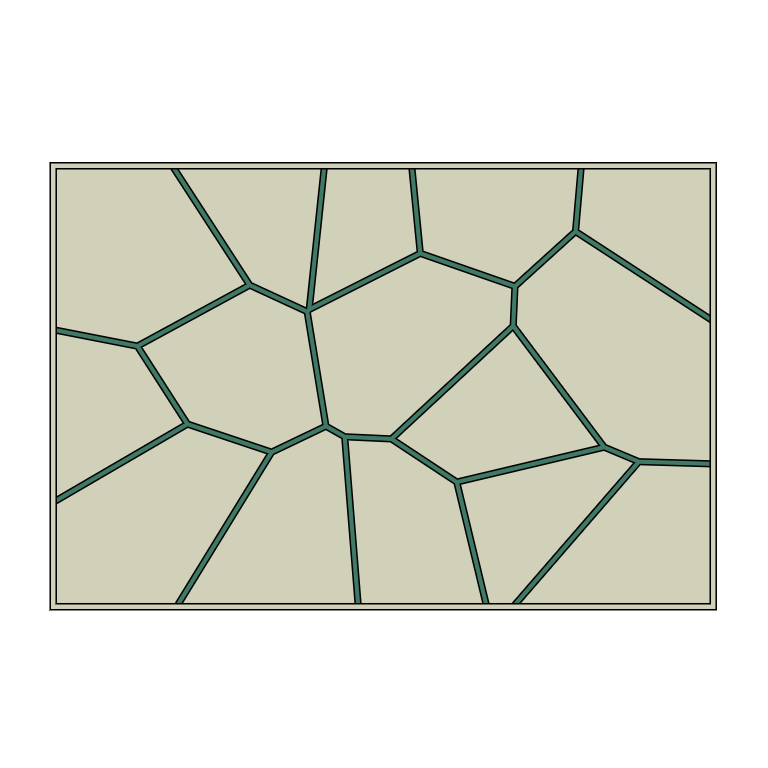
Write a WebGL 2 fragment shader that draws this pattern.

```glsl
#version 300 es
precision highp float;

uniform vec2 u_resolution;
out vec4 fragColor;

// Integer hash giving two values in 0..1
vec2 hash2(uvec2 v) {
    v = v * 1664525u + 1013904223u;
    v.x += v.y * 1664525u;
    v.y += v.x * 1664525u;
    v ^= v >> 16u;
    v.x += v.y * 1664525u;
    v.y += v.x * 1664525u;
    v ^= v >> 16u;
    return vec2(v & 0xffffu) / 65535.0;
}

// Jittered 5 by 3 grid of cell seeds, relative to the panel centre
vec2 cellSeed(int i) {
    ivec2 cell = ivec2(i % 5, i / 5);
    vec2 jitter = 0.1 + 0.8 * hash2(uvec2(cell) + 7u);
    return ((vec2(cell) + jitter) / vec2(5.0, 3.0) - 0.5) * vec2(0.852, 0.566);
}

// Distance to the nearest border between two Voronoi cells
float borderDistance(vec2 p) {
    vec2 nearest = vec2(0.0);
    int owner = 0;
    float best = 1e3;
    for (int i = 0; i < 15; i++) {
        vec2 seed = cellSeed(i);
        float d = distance(p, seed);
        if (d < best) {
            best = d;
            nearest = seed;
            owner = i;
        }
    }
    float border = 1e3;
    for (int i = 0; i < 15; i++) {
        if (i == owner) continue;
        vec2 seed = cellSeed(i);
        border = min(border, dot(0.5 * (nearest + seed) - p, normalize(seed - nearest)));
    }
    return border;
}

// Signed distance to a square-cornered box, negative inside
float boxDistance(vec2 p, vec2 halfSize) {
    vec2 d = abs(p) - halfSize;
    return max(d.x, d.y);
}

// Smooth coverage of the region where d is negative
float cover(float d) {
    return clamp(0.5 - d * u_resolution.y, 0.0, 1.0);
}

void main() {
    const vec3 paper = vec3(1.0);
    const vec3 stone = vec3(0.82, 0.82, 0.73);
    const vec3 ink = vec3(0.0);
    const vec3 green = vec3(0.25, 0.48, 0.40);

    vec2 p = gl_FragCoord.xy / u_resolution - vec2(0.499, 0.49707);
    float outer = boxDistance(p, vec2(0.4336, 0.291));
    float inner = boxDistance(p, vec2(0.4258, 0.2832));
    float border = borderDistance(p);

    // Green bands with ink outlines, clipped to the panel
    vec3 panel = mix(stone, ink, cover(border - 0.0047));
    panel = mix(panel, green, cover(border - 0.0027));

    // Stone margin and the two frame lines
    vec3 color = mix(paper, stone, cover(outer));
    color = mix(color, panel, cover(inner));
    color = mix(color, ink, cover(min(abs(outer), abs(inner)) - 0.001));

    fragColor = vec4(color, 1.0);
}
```
